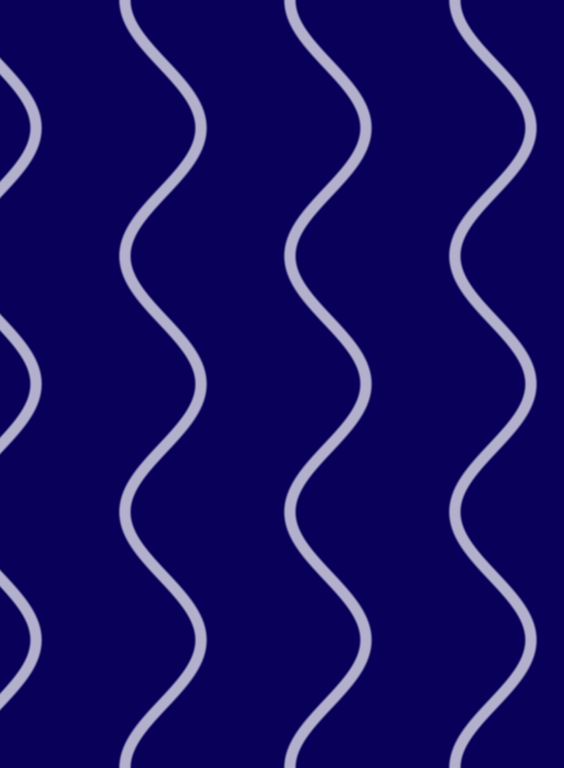
Write a Shadertoy shader that draws this pattern.

```glsl
#define WAVES_DOWN 3.0
#define SPACING 0.2148
#define FIRST_AXIS -0.0026
#define AMPLITUDE 0.0495
#define LINE_WIDTH 0.0147
#define EDGE_SOFTNESS 0.0022
#define GROUND_COLOR vec3(0.03, 0.00, 0.35)
#define LINE_COLOR vec3(0.70, 0.69, 0.80)

const float TAU = 6.2831853;

// Approximate distance to the nearest vertical sine curve
float waveDistance(vec2 p) {
    float frequency = TAU * WAVES_DOWN;
    float phase = frequency * p.y;
    float offset = p.x - FIRST_AXIS + AMPLITUDE * cos(phase);
    float nearest = (fract(offset / SPACING + 0.5) - 0.5) * SPACING;

    // Divide by the gradient length to keep the stroke width even
    float slope = AMPLITUDE * frequency * sin(phase);
    return abs(nearest) / sqrt(1.0 + slope * slope);
}

void mainImage(out vec4 fragColor, in vec2 fragCoord) {
    // Canvas height is one unit
    vec2 p = fragCoord / iResolution.y;

    float edge = max(EDGE_SOFTNESS, 0.75 / iResolution.y);
    float signedEdge = waveDistance(p) - 0.5 * LINE_WIDTH;
    float coverage = 1.0 - smoothstep(-edge, edge, signedEdge);

    fragColor = vec4(mix(GROUND_COLOR, LINE_COLOR, coverage), 1.0);
}
```
